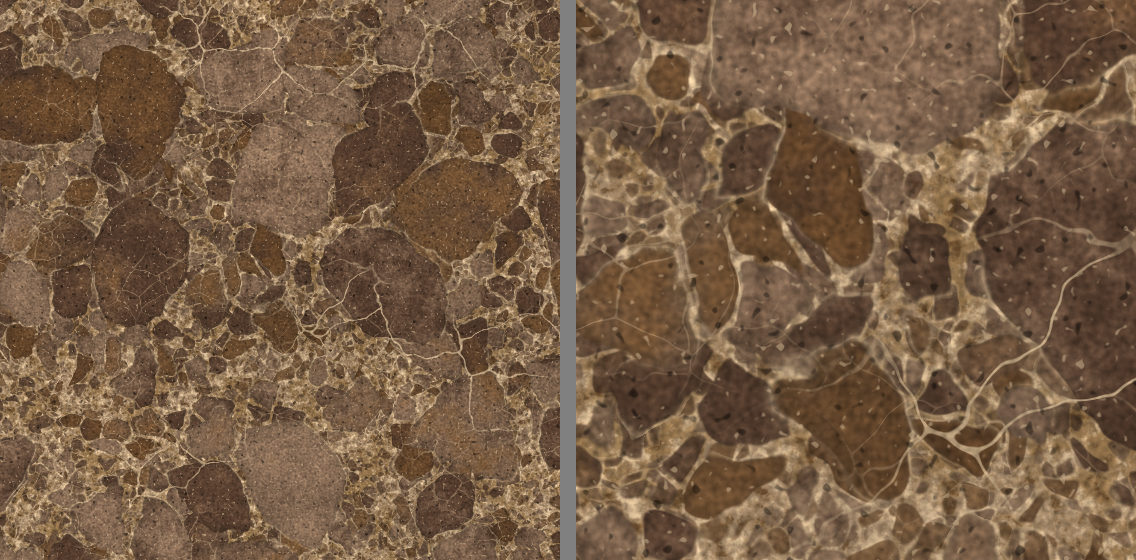
Left, the full canvas; right, a detail of the centre.
Give the GLSL for this texture, as a WebGL 2 fragment shader.

```glsl
#version 300 es
precision highp float;

#define UMBER vec3(0.335, 0.24, 0.18)
#define TAUPE vec3(0.51, 0.405, 0.32)
#define RUST vec3(0.39, 0.265, 0.145)
#define HONEY vec3(0.55, 0.43, 0.28)
#define SAND vec3(0.62, 0.515, 0.40)
#define CREAM vec3(0.78, 0.68, 0.54)
#define LAYERS 5
#define FINEST_SCALE 98.0
#define LAYER_RATIO 2.05
#define CORNER_SHARPNESS 15.0
#define VEIN_WIDTH 0.0012
#define GRAIN 0.55

uniform vec2 u_resolution;
out vec4 fragColor;

vec3 hash(vec2 cell, float seed) {
    uvec3 v = uvec3(ivec3(vec3(cell, seed)));
    v = v * 1664525u + 1013904223u;
    v.x += v.y * v.z; v.y += v.z * v.x; v.z += v.x * v.y;
    v ^= v >> 16u;
    v.x += v.y * v.z; v.y += v.z * v.x; v.z += v.x * v.y;
    return vec3(v >> 8u) / 16777216.0;
}

float cornerSlope(vec2 cell, vec2 corner, vec2 f) {
    return dot(hash(cell + corner, 71.0).xy * 2.0 - 1.0, f - corner);
}

// Gradient noise, roughly -0.7 to 0.7
float noise(vec2 p) {
    vec2 i = floor(p), f = fract(p);
    vec2 u = f * f * f * (f * (f * 6.0 - 15.0) + 10.0);
    float low = mix(cornerSlope(i, vec2(0, 0), f), cornerSlope(i, vec2(1, 0), f), u.x);
    float high = mix(cornerSlope(i, vec2(0, 1), f), cornerSlope(i, vec2(1, 1), f), u.x);
    return 1.3 * mix(low, high, u.y);
}

float fbm(vec2 p) {
    float sum = 0.0, amplitude = 0.6;
    for (int i = 0; i < 4; i++) {
        sum += amplitude * noise(p);
        p = mat2(1.6, 1.2, -1.2, 1.6) * p + 7.3;
        amplitude *= 0.65;
    }
    return sum;
}

// Voronoi cell: x = distance to its border, yzw = random values
vec4 cells(vec2 p, float seed, float sharpness, out vec2 centre) {
    vec2 i = floor(p), f = fract(p), nearest = vec2(0), home = vec2(0);
    float best = 9.0;
    for (int y = -1; y <= 1; y++)
    for (int x = -1; x <= 1; x++) {
        vec2 g = vec2(x, y);
        vec2 r = g + hash(i + g, seed).xy - f;
        if (dot(r, r) < best) { best = dot(r, r); nearest = r; home = g; }
    }
    float sum = 1e-6;
    for (int y = -2; y <= 2; y++)
    for (int x = -2; x <= 2; x++) {
        vec2 g = home + vec2(x, y);
        vec2 r = g + hash(i + g, seed).xy - f;
        vec2 across = r - nearest;
        if (dot(across, across) > 1e-5)
            sum += exp(-sharpness * dot(0.5 * (nearest + r), normalize(across)));
    }
    centre = p + nearest;
    return vec4(-log(sum) / sharpness, hash(i + home, seed + 40.0));
}

float crack(vec2 p, float scale, float width) {
    vec2 centre;
    float gap = cells(p * scale, scale, 70.0, centre).x / scale;
    return 1.0 - smoothstep(0.3 * width, width + 0.6 / u_resolution.y, gap);
}

void main() {
    vec2 p = gl_FragCoord.xy / u_resolution.y;
    float soft = max(0.001, 0.6 / u_resolution.y);

    // Uneven outlines
    vec2 warped = p
        + 0.028 * vec2(noise(p * 5.0), noise(p * 5.0 + 31.0))
        + 0.012 * vec2(noise(p * 19.0 + 11.0), noise(p * 19.0 + 53.0))
        + 0.005 * vec2(noise(p * 60.0 + 5.0), noise(p * 60.0 + 83.0));
    float mottle = fbm(p * 13.0);
    float grit = fbm(p * 80.0 + 17.0);
    float speck = noise(p * 230.0);

    // Cement between the clasts
    vec3 color = mix(HONEY, SAND, smoothstep(-0.35, 0.3, mottle + 0.6 * grit));
    color = mix(color, CREAM, 0.8 * smoothstep(0.0, 0.45, grit + 0.3 * mottle));
    color = mix(color, RUST, 0.7 * smoothstep(0.12, 0.5, -grit));

    // Clasts, from the finest layer to the coarsest
    float scale = FINEST_SCALE;
    for (int i = 0; i < LAYERS; i++) {
        float size = float(i) / float(LAYERS - 1);
        vec2 centre, offset = 13.7 * vec2(i);
        vec4 cell = cells(warped * scale + offset, float(i + 1), CORNER_SHARPNESS, centre);
        vec2 place = (centre - offset) / scale;
        float inset = mix(0.035, 0.19, cell.w * cell.w) * mix(1.0, 0.7, size);
        float depth = (cell.x - inset) / scale;
        float density = mix(0.52, 0.36, size) + 0.45 * noise(place * 2.3 + 5.0);
        float present = step(cell.y, density);

        float tone = cell.z + 0.6 * mottle + 0.3 * grit;
        vec3 stone = mix(UMBER, TAUPE, smoothstep(0.1, 0.95, tone));
        float warmth = smoothstep(0.5, 0.95, fract(cell.w * 7.0 + cell.z) + 0.5 * mottle);
        stone = mix(stone, RUST, 0.75 * warmth);
        stone *= 1.0 + 0.2 * mottle - 0.2 * exp(-max(depth, 0.0) * 180.0);

        float rim = exp(-abs(depth + 0.0015) / 0.0018) * smoothstep(-0.25, 0.35, noise(p * 17.0 + cell.z));
        float cover = smoothstep(-soft, soft, depth) * mix(0.7, 1.0, smoothstep(0.0, 0.5, size));
        color = mix(color, stone, present * cover);
        color = mix(color, CREAM, present * rim * mix(0.3, 0.65, size));
        scale /= LAYER_RATIO;
    }

    // Healed cracks, bold and hairline
    vec2 sheared = mat2(0.85, 0.4, -0.5, 0.9) * warped;
    float boldVein = crack(sheared, 9.0, VEIN_WIDTH) * smoothstep(0.05, 0.4, noise(p * 4.0 + 3.0));
    float hairVein = crack(sheared, 23.0, 0.5 * VEIN_WIDTH) * smoothstep(-0.05, 0.3, noise(p * 7.0 + 47.0));
    color = mix(color, CREAM, 0.85 * boldVein);
    color = mix(color, SAND, 0.6 * hairVein);

    // Mineral grain, pale flecks and dark pits
    color *= 1.0 + GRAIN * (0.5 * speck + 0.4 * grit);
    color = mix(color, CREAM, 0.55 * smoothstep(0.36, 0.6, noise(p * 190.0 + 61.0)));
    color *= 1.0 - 0.4 * smoothstep(0.36, 0.6, noise(p * 140.0 + 29.0));
    fragColor = vec4(color * (1.03 + 0.12 * noise(p * 3.0 + 21.0)), 1.0);
}
```
